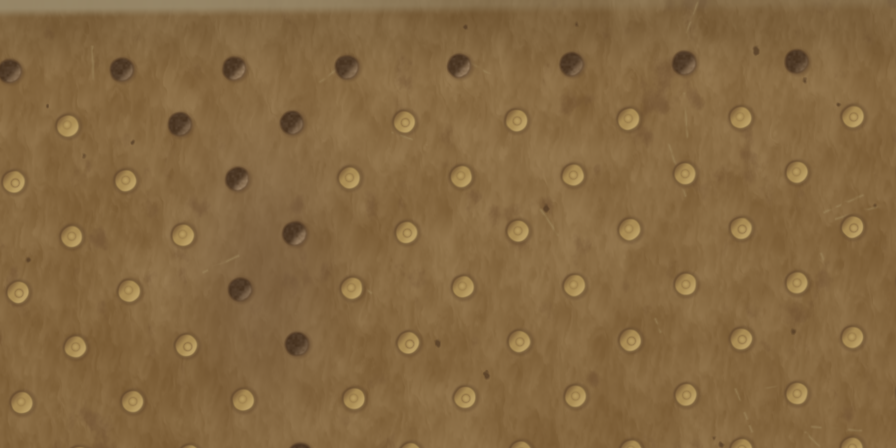
Give the GLSL for this texture, as a Shadertoy shader.

```glsl
const vec3 BOARD = vec3(0.54, 0.42, 0.26);
const vec3 BOARD_DARK = vec3(0.45, 0.33, 0.18);
const vec3 BOARD_PALE = vec3(0.60, 0.49, 0.33);
const vec3 STAIN = vec3(0.41, 0.29, 0.18);
const vec3 EDGE_GREY = vec3(0.60, 0.54, 0.42);
const vec3 SCRATCH = vec3(0.64, 0.56, 0.39);
const vec3 BRASS = vec3(0.64, 0.52, 0.30);
const vec3 BRASS_LIT = vec3(0.75, 0.64, 0.41);
const vec3 HOLE = vec3(0.29, 0.21, 0.14);
const vec3 HOLE_LIT = vec3(0.57, 0.47, 0.36);

const vec2 ANCHOR = vec2(1.7786, 0.862); // a peg centre in the top row
const float ROW_STEP = 0.1234;
const float RADIUS = 0.0265;

float hash(vec2 p) {
    return fract(sin(dot(p, vec2(127.1, 311.7))) * 43758.5453);
}

float noise(vec2 p) {
    vec2 i = floor(p), f = fract(p);
    f = f * f * (3.0 - 2.0 * f);
    return mix(mix(hash(i), hash(i + vec2(1, 0)), f.x),
               mix(hash(i + vec2(0, 1)), hash(i + vec2(1, 1)), f.x), f.y);
}

float fbm(vec2 p) {
    float sum = 0.0, amp = 0.5;
    for (int i = 0; i < 5; i++) {
        sum += amp * noise(p);
        p = mat2(1.6, 1.2, -1.2, 1.6) * p + 7.3;
        amp *= 0.5;
    }
    return sum;
}

float segment(vec2 p, vec2 halfSpan) {
    float t = clamp(dot(p, halfSpan) / dot(halfSpan, halfSpan), -1.0, 1.0);
    return length(p - halfSpan * t);
}

float disc(float dist, float radius, float blur) {
    return 1.0 - smoothstep(radius - blur, radius + blur, dist);
}

// Mottled, fibrous board with a pale upper edge
vec3 boardColor(vec2 p) {
    float cloud = fbm(p * 5.0 + 3.0);
    float mottle = fbm(p * vec2(26.0, 17.0));
    float fibre = noise(p * vec2(130.0, 45.0) + 5.0 * mottle);
    vec3 col = mix(BOARD_DARK, BOARD_PALE, smoothstep(0.1, 0.9, 0.45 * cloud + 0.55 * mottle));
    col = mix(col, BOARD, 0.3) + 0.035 * (fibre - 0.5);
    col = mix(col, STAIN, 0.5 * smoothstep(0.62, 0.85, fbm(p * vec2(18.0, 13.0) + 40.0)));
    vec2 bruise = (p - vec2(0.59, 0.4)) / vec2(0.16, 0.3);
    col = mix(col, vec3(0.46, 0.36, 0.26), 0.4 * exp(-dot(bruise, bruise)));
    col *= 1.0 - 0.08 * smoothstep(0.8, 0.97, p.y);
    float edge = smoothstep(0.965, 0.992, p.y + 0.008 * (1.0 - p.x));
    return mix(col, EDGE_GREY, edge * mix(0.9, 0.25, smoothstep(0.3, 1.6, p.x)));
}

// Scattered pale scratches and dark specks
vec3 addWear(vec3 col, vec2 p, float aa) {
    for (int i = 0; i < 18; i++) {
        float id = float(i);
        vec2 center = vec2(2.0 * hash(vec2(id, 1.3)), hash(vec2(id, 2.7)));
        float angle = 6.2832 * hash(vec2(id, 4.1));
        float span = mix(0.015, 0.06, hash(vec2(id, 5.9)));
        float d = segment(p - center, span * vec2(cos(angle), sin(angle)));
        float broken = smoothstep(0.25, 0.7, noise(p * 70.0 + id));
        col = mix(col, SCRATCH, 0.5 * broken * disc(d, 0.002, 0.0025 + aa));

        vec2 spot = vec2(2.0 * hash(vec2(id, 8.2)), 0.95 * hash(vec2(id, 9.6)));
        float size = mix(0.002, 0.007, pow(hash(vec2(id, 11.4)), 2.0));
        float r = length((p - spot) * vec2(1.0, 0.8)) + 0.004 * (noise(p * 150.0) - 0.5);
        col = mix(col, STAIN * 0.75, 0.7 * disc(r, size, 0.002 + aa));
    }
    return col;
}

// One peg: filled with brass, or left as an open hole as emptiness nears 1
vec3 addPeg(vec3 col, vec2 q, float emptiness, float seed, float aa) {
    float r = length(q) + 0.002 * (noise(q * 60.0 + seed * 50.0) - 0.5);
    float lit = dot(q, vec2(0.75, -0.66)) / RADIUS;
    float blur = 0.0025 + aa;
    col = mix(col, STAIN * 0.85, 0.35 * disc(length(q - vec2(0.002, -0.001)), RADIUS + 0.004, 0.004 + aa));

    float crescent = smoothstep(0.1, 0.85, lit + 0.15 * seed);
    vec3 brass = mix(BRASS, BRASS_LIT, 0.25 + 0.65 * crescent);
    vec2 tip = q - 0.006 * vec2(seed - 0.3, 0.4 - seed);
    float ring = disc(abs(length(tip) - 0.009), 0.001, 0.0022 + aa);
    brass = mix(brass, STAIN, ring * mix(0.2, 0.55, seed));
    brass = mix(brass, BRASS_LIT, 0.6 * disc(length(tip), 0.004, blur));
    brass = mix(brass, STAIN, 0.65 * smoothstep(0.2, 0.95, -lit));

    vec3 hole = mix(HOLE, HOLE_LIT, crescent * (0.5 + 0.5 * seed));
    hole += 0.06 * (noise(q * 180.0 + seed * 30.0) - 0.5);
    vec3 face = mix(brass, hole, emptiness);
    float rim = smoothstep(RADIUS - 0.006, RADIUS, r);
    face = mix(face, STAIN * 0.8, 0.55 * rim);
    return mix(col, face, disc(r, RADIUS, blur));
}

void mainImage(out vec4 fragColor, in vec2 fragCoord) {
    vec2 p = fragCoord / iResolution.y;
    float aa = 0.7 / iResolution.y;
    vec3 col = addWear(boardColor(p), p, aa);

    // Staggered, slightly tilted lattice whose pitch narrows downwards
    float drop = ANCHOR.y - 0.012 * (ANCHOR.x - p.x) - p.y;
    float row = floor(drop / ROW_STEP + 0.5);
    float pitch = 0.251 - 0.00065 * row;
    float stagger = 0.5 * mod(row, 2.0);
    float column = floor((p.x - ANCHOR.x) / pitch - stagger + 0.5) + stagger;
    vec2 q = vec2(p.x - ANCHOR.x - column * pitch, row * ROW_STEP - drop);

    // Top row and one zigzag column are open; a few others are worn
    float seed = hash(vec2(column * 2.0, row));
    float firstOpen = row == 1.0 ? -5.5 : -5.0;
    bool zigzag = column >= firstOpen && column <= -4.5 && row != 6.0;
    float emptiness = row == 0.0 || zigzag ? 0.95 : 0.55 * step(0.9, seed);
    if (row >= 0.0) col = addPeg(col, q, emptiness, seed, aa);

    fragColor = vec4(col, 1.0);
}
```
